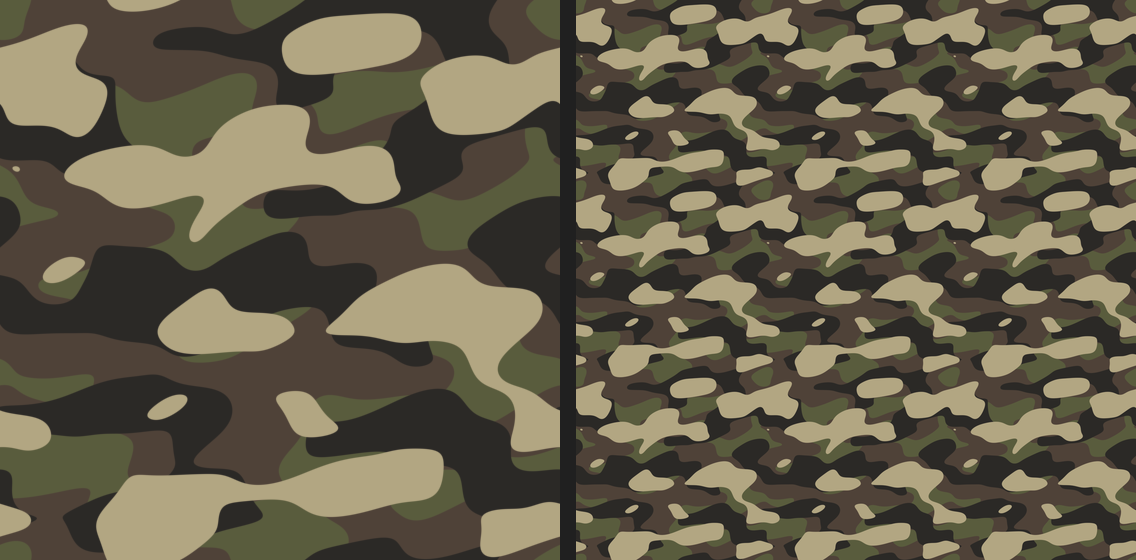
Left, the tile; right, the same tile 3 across and 3 down.
This pattern is drawn by a three.js fragment shader. Its source:

```glsl
#define TAU 6.2831853
#define BLOB_FREQ vec2(2.7, 4.7)
#define WARP vec2(0.017, 0.010)
#define EDGE 0.0015
#define BROWN_LEVEL -0.34
#define BLACK_LEVEL 0.27
#define TAN_LEVEL 0.58
#define GREEN vec3(0.35, 0.36, 0.24)
#define BROWN vec3(0.31, 0.26, 0.22)
#define BLACK vec3(0.17, 0.16, 0.15)
#define TAN vec3(0.70, 0.65, 0.51)

varying vec2 vUv;

float hash(vec3 p) {
  p = fract(p * vec3(0.1031, 0.1030, 0.0973));
  p += dot(p, p.yzx + 33.33);
  return fract((p.x + p.y) * p.z);
}

// Layered sines with unit variance: x is the height, yz its slope.
vec3 waveField(vec2 p, float seed) {
  vec3 sum = vec3(0.0);
  float power = 0.0;
  for (int j = 1; j <= 7; j++) {
    for (int i = -5; i <= 5; i++) {
      vec2 k = vec2(float(i), float(j));
      vec2 q = k / BLOB_FREQ;
      float r2 = dot(q, q);
      float weight = sqrt(r2) * exp(-0.9 * r2);
      float phase = TAU * (dot(k, p) + hash(vec3(k + 11.0, seed)));
      sum += weight * vec3(sin(phase), TAU * k * cos(phase));
      power += 0.5 * weight * weight;
    }
  }
  return sum / sqrt(power);
}

// Coverage of the blobs above a level, with an edge of even width.
float blobs(vec2 p, float level, float seed) {
  // Whole-number wave counts keep the bending periodic.
  vec2 ka = vec2(2.0, 5.0);
  vec2 kb = vec2(5.0, -6.0);
  float a = TAU * dot(ka, p) + seed;
  float b = TAU * dot(kb, p) + seed * 1.7;
  vec3 field = waveField(p + WARP * (sin(a) + 0.7 * sin(b)), seed);

  // Carry the slope through the bending.
  vec2 bendSlope = TAU * (ka * cos(a) + 0.7 * kb * cos(b));
  vec2 slope = field.yz + dot(field.yz, WARP) * bendSlope;
  float dist = (field.x - level) / max(length(slope), 2.0);
  return smoothstep(-EDGE, EDGE, dist);
}

void main() {
  // Paint the patches from the ground up.
  vec3 color = GREEN;
  color = mix(color, BROWN, blobs(vUv, BROWN_LEVEL, 3.0));
  color = mix(color, BLACK, blobs(vUv, BLACK_LEVEL, 17.0));
  color = mix(color, TAN, blobs(vUv, TAN_LEVEL, 29.0));
  gl_FragColor = vec4(color, 1.0);
}
```
